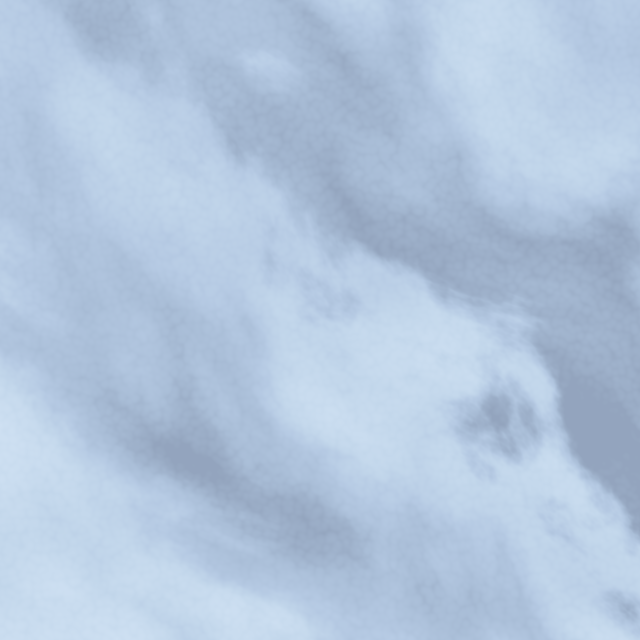
This texture is drawn by a WebGL 1 fragment shader. Its source:

```glsl
precision highp float;
uniform vec2 u_resolution;

#define BAND_WARP 0.14
#define CLOUD_CONTRAST 0.9
#define GRAIN 0.085
#define STRETCH vec2(1.8, 3.0)
#define PUFF_SOFTNESS 6.0
#define SLATE vec3(0.59, 0.66, 0.76)
#define STEEL vec3(0.66, 0.74, 0.84)
#define HAZE vec3(0.71, 0.79, 0.89)
#define PALE vec3(0.76, 0.84, 0.92)
#define GLOW vec3(0.81, 0.88, 0.95)

vec2 hash2(vec2 cell) {
  vec2 k = vec2(dot(cell, vec2(127.1, 311.7)), dot(cell, vec2(269.5, 183.3)));
  return fract(sin(k) * 43758.55);
}

// Smooth cellular noise: rounded puffs, roughly centred on zero
float puffs(vec2 p) {
  vec2 cell = floor(p), f = fract(p);
  float sum = 0.0;
  for (int y = -1; y <= 1; y++) {
    for (int x = -1; x <= 1; x++) {
      vec2 offset = vec2(float(x), float(y));
      vec2 d = offset + hash2(cell + offset) - f;
      sum += exp(-PUFF_SOFTNESS * dot(d, d));
    }
  }
  return log(sum + 0.02) + 0.72;
}

// Octaves of puffs, each turned a little and twice as fine
float billows(vec2 p) {
  float total = 0.0, weight = 0.5;
  for (int i = 0; i < 6; i++) {
    total += weight * puffs(p);
    p = mat2(1.76, 0.96, -0.96, 1.76) * p + 7.3;
    weight *= 0.5;
  }
  return total;
}

// Rises from 0 to 1 at the first edge, falls back at the second
float band(float a, float b, float c, float d, float x) {
  return smoothstep(a, b, x) * (1.0 - smoothstep(c, d, x));
}

vec3 skyColor(float level) {
  vec3 color = mix(SLATE, STEEL, clamp(level, -0.2, 1.0));
  color = mix(color, HAZE, clamp(level - 1.0, 0.0, 1.0));
  color = mix(color, PALE, clamp(level - 2.0, 0.0, 1.0));
  return mix(color, GLOW, clamp(level - 3.0, 0.0, 1.5));
}

void main() {
  vec2 uv = gl_FragCoord.xy / u_resolution;

  // Diagonal axes: streaks run from upper left to lower right
  float along = uv.x - uv.y;
  float across = uv.x + uv.y - 1.0;
  float descent = 0.5 + 0.5 * along;

  // Layered sines bend the streaks, billows fray their edges
  vec2 flow = vec2(along, across) * STRETCH;
  flow += 0.1 * sin(flow.yx * 2.3 + vec2(0.7, 2.1));
  flow += 0.05 * sin(flow.yx * 5.1 + vec2(3.4, 1.2));
  float s = across + BAND_WARP * billows(flow * 1.5 + 4.0);
  s += 0.025 * sin(along * 5.5 + 1.0);

  // Broad light and dark bands across the diagonal
  float level = 1.4;
  level += 2.2 * (1.0 - smoothstep(-0.74, -0.36, s));
  level += mix(0.7, 2.3, descent) * band(-0.36, -0.04, 0.03, 0.17, s);
  level -= mix(0.1, 1.8, descent) * band(0.05, 0.2, 0.32, 0.64, s);
  level += 1.5 * smoothstep(0.34, 0.75, s);

  // Soft drifting cloud and a faint grain
  level += CLOUD_CONTRAST * billows(flow + vec2(11.0, 5.0));
  level += GRAIN * puffs(uv * 95.0);

  gl_FragColor = vec4(skyColor(level), 1.0);
}
```
